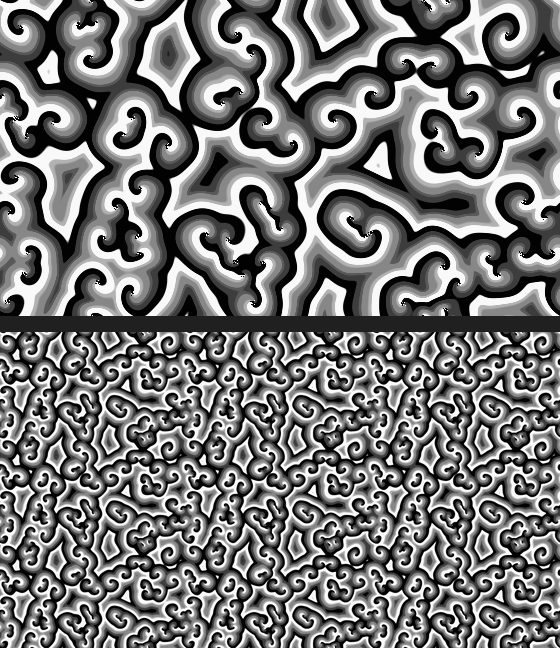
Top: one tile. Bottom: repeated 3 by 3.
Give the GLSL for this pattern, as a Shadertoy shader.

```glsl
// Draws tiling spiral waves of an excitable medium in banded greys.
const float TAU = 6.2831853;
const vec2 GRID = vec2(9.0, 5.0);       // whole cells across the tile
const float WAVELENGTH = 0.092;         // in canvas heights
const float CORE_RADIUS = 0.011;
const float MERGE = 150.0;              // sharpness where fronts collide

const float WHITE = 0.975;
const float LIGHT = 0.70;
const float MIDDLE = 0.53;
const float DIM = 0.35;
const float DARK = 0.24;
const float BLACK = 0.008;

vec3 hash3(vec2 cell) {
    vec3 q = fract(cell.xyx * vec3(0.1031, 0.1130, 0.0973) + 0.37);
    q += dot(q, q.yzx + 33.33);
    return fract((q.xxy + q.yzz) * q.zyx);
}

// Gentle periodic bending of the fronts by layered sines.
vec2 warp(vec2 uv) {
    vec2 a = TAU * uv;
    return 0.007 * sin(a.yx * vec2(3.0, 5.0) + 2.0 * sin(a * vec2(4.0, 2.0)))
         + 0.002 * sin(a.yx * vec2(8.0, 13.0) + a * vec2(5.0, 3.0));
}

// Angle around a pair of opposite vortices; its cut joins the two cores.
float pairAngle(vec2 u, vec2 v) {
    return atan(v.x * u.y - v.y * u.x, dot(u, v));
}

// Returns the wave phase in turns, and the offset to the nearest core.
vec3 wavePhase(vec2 p, vec2 tile) {
    vec2 cellSize = tile / GRID;
    vec2 home = floor(p / cellSize);
    float turns = 0.0, waves = 1e-20, nearest = 1e3;
    vec2 nearOffset = vec2(1.0);
    for (int y = -2; y <= 2; y++)
    for (int x = -2; x <= 2; x++) {
        vec2 cell = home + vec2(x, y);
        vec2 id = mod(cell, GRID);
        vec3 rnd = hash3(id + 11.0);
        vec3 shape = hash3(id + 47.0);
        if (shape.z < 0.27) continue;   // leave some room for large spirals

        vec2 q = p - (cell + rnd.xy) * cellSize;
        float tilt = TAU * rnd.z;
        vec2 halfGap = mix(0.035, 0.13, shape.x) * vec2(cos(tilt), sin(tilt));
        vec2 u = q - halfGap, v = q + halfGap;
        float du = length(u), dv = length(v);

        float reach = 1.0 - smoothstep(0.14, 0.38, length(q));
        turns += reach * pairAngle(u, v) / TAU;
        waves += exp(-MERGE * du) + exp(-MERGE * dv);

        vec2 closer = du < dv ? u : v;
        float d = min(du, dv);
        if (d < nearest) { nearest = d; nearOffset = closer; }
    }
    float distanceToCore = -log(waves) / MERGE;
    return vec3(distanceToCore / WAVELENGTH + turns, nearOffset);
}

// Grey bands from the white front back to black, then a sharp new front.
float bandTone(float t, float edge) {
    float tone = mix(WHITE, LIGHT, smoothstep(0.21, 0.24, t));
    tone = mix(tone, MIDDLE, smoothstep(0.29, 0.36, t));
    tone = mix(tone, DIM, smoothstep(0.50, 0.50 + 0.6 * edge, t));
    tone = mix(tone, DARK, smoothstep(0.57, 0.60, t));
    tone = mix(tone, BLACK, smoothstep(0.725, 0.76, t));
    return mix(tone, WHITE, smoothstep(1.0 - edge, 1.0, t));
}

// Broken black and white grains in the spiral tips.
float coreGrain(float tone, vec2 offset) {
    vec2 grain = floor(offset * 300.0);
    vec3 rnd = hash3(grain + 90.0);
    float cover = step(length(offset) / CORE_RADIUS, 0.25 + 0.75 * rnd.x);
    return mix(tone, mix(BLACK, WHITE, step(0.5, rnd.y)), cover);
}

void mainImage(out vec4 fragColor, in vec2 fragCoord) {
    vec2 uv = fragCoord / iResolution.xy;
    vec2 tile = vec2(iResolution.x / iResolution.y, 1.0);
    vec2 p = uv * tile + warp(uv);

    vec3 wave = wavePhase(p, tile);
    float edge = min(1.2 / (iResolution.y * WAVELENGTH), 0.1);
    float tone = bandTone(fract(wave.x), edge);
    tone = coreGrain(tone, wave.yz);

    fragColor = vec4(vec3(tone), 1.0);
}
```
